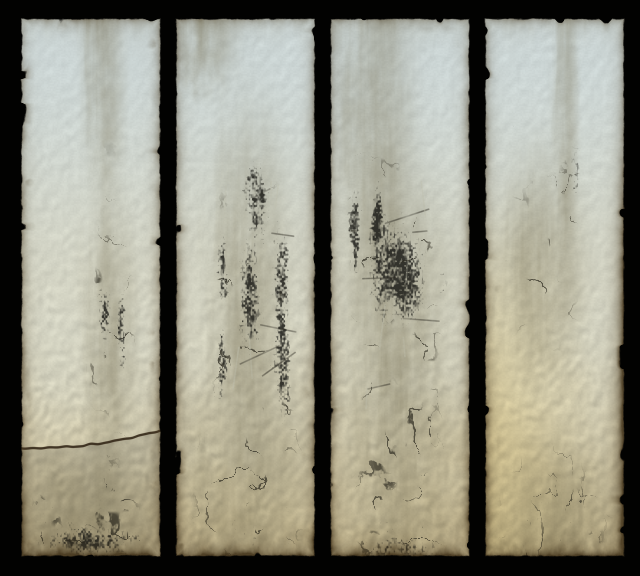
A WebGL 2 fragment shader for this texture:

```glsl
#version 300 es
precision highp float;

uniform vec2 u_resolution;
out vec4 outColor;

// Stains as centre.xy, radius.xy
const vec4 FILM[12] = vec4[12](
  vec4(.180, .86, .030, .17), vec4(.190, .42, .040, .20), vec4(.150, .10, .090, .09),
  vec4(.350, .93, .050, .08), vec4(.430, .56, .060, .22), vec4(.430, .17, .090, .18),
  vec4(.650, .82, .060, .18), vec4(.690, .51, .075, .17), vec4(.695, .20, .080, .19),
  vec4(.982, .82, .018, .20), vec4(.945, .54, .060, .16), vec4(.960, .10, .090, .12));
const vec4 SOOT[12] = vec4[12](
  vec4(.181, .45, .010, .050), vec4(.211, .42, .006, .070), vec4(.445, .645, .018, .06),
  vec4(.386, .53, .009, .060), vec4(.434, .49, .018, .080), vec4(.488, .51, .014, .080),
  vec4(.491, .36, .014, .075), vec4(.386, .36, .008, .060), vec4(.617, .61, .010, .065),
  vec4(.654, .64, .010, .050), vec4(.672, .54, .030, .085), vec4(.712, .51, .024, .075));

float hash(vec2 p) {
  return fract(sin(dot(p, vec2(127.1, 311.7))) * 43758.5453);
}

float noise(vec2 p) {
  vec2 i = floor(p), f = fract(p);
  f = f * f * (3.0 - 2.0 * f);
  return mix(mix(hash(i), hash(i + vec2(1, 0)), f.x),
             mix(hash(i + vec2(0, 1)), hash(i + vec2(1, 1)), f.x), f.y);
}

float fbm(vec2 p) {
  float sum = 0.0, amp = 0.53;
  for (int i = 0; i < 4; i++) {
    sum += amp * noise(p);
    p = mat2(1.6, 1.2, -1.2, 1.6) * p + 7.3;
    amp *= 0.5;
  }
  return sum;
}

float blot(vec2 p, vec4 s) {
  vec2 d = (p - s.xy) / s.zw;
  float r = dot(d, d);
  return exp(-r * (0.45 + 0.35 * r));
}

float segment(vec2 p, vec2 a, vec2 b) {
  vec2 pa = p - a, ba = b - a;
  return length(pa - ba * clamp(dot(pa, ba) / dot(ba, ba), 0.0, 1.0));
}

void main() {
  vec2 p = gl_FragCoord.xy / u_resolution.y;
  float px = 1.0 / u_resolution.y;

  // Four repeated panes with chipped edges
  float pane = clamp(floor((p.x - 0.0236) / 0.2684), 0.0, 3.0);
  vec2 q = vec2(p.x - 0.1577 - 0.2684 * pane, p.y - 0.5008);
  vec2 e = abs(q) - vec2(0.1198, 0.4658);
  float d = max(e.x, e.y);
  d += (fbm(p * 80.0) - 0.5) * 0.004 + 0.007 * smoothstep(0.80, 0.95, noise(p * 38.0));
  float inside = 1.0 - smoothstep(-px, px, d);

  // Glass tint: cool above, warm below
  vec3 col = mix(vec3(0.83, 0.83, 0.765), vec3(0.80, 0.84, 0.84), smoothstep(0.45, 0.95, p.y));
  col = mix(vec3(0.78, 0.73, 0.58), col, smoothstep(0.0, 0.48, p.y + 0.12 * (fbm(p * 9.0) - 0.5)));
  float amber = step(2.5, pane) * smoothstep(0.72, 0.25, p.y) * smoothstep(0.10, -0.13, q.x);
  col = mix(col, vec3(0.82, 0.75, 0.53), 0.65 * amber);

  // Hammered relief
  vec2 g = p * vec2(95.0, 80.0) + 1.5 * fbm(p * 30.0);
  float relief = noise(g) - noise(g + vec2(0.35, -0.45));
  col *= 1.0 + relief * mix(0.17, 0.06, smoothstep(0.05, 0.7, p.y));

  // Brown film running down in streaks
  float streak = fbm(p * vec2(60.0, 5.0));
  float mottle = fbm(p * vec2(48.0, 30.0));
  vec2 w = p + vec2(0.018, 0.06) * (vec2(streak, mottle) - 0.5);
  float film = 0.0, soot = 0.0;
  for (int i = 0; i < 12; i++) {
    film += blot(w, FILM[i]);
    soot += blot(p + vec2(0.012, 0.05) * (vec2(mottle, streak) - 0.5), SOOT[i]);
  }
  float top = exp((p.y - 0.9666) / 0.025);
  float base = exp((0.035 - p.y) / 0.03);
  float dirt = film * (0.15 + streak + 0.6 * mottle) + 0.9 * top * streak;
  col = mix(col, vec3(0.46, 0.43, 0.32), clamp(0.36 * dirt, 0.0, 0.75));

  // Grainy soot, plus the sooty foot of the panes
  float grain = 0.5 * noise(p * vec2(330.0, 260.0)) + 0.55 * fbm(p * vec2(120.0, 55.0));
  soot = min(soot, 1.15) + 0.25 * film * smoothstep(0.2, 0.05, p.y);
  soot += 0.8 * blot(p, vec4(0.165, 0.060, 0.08, 0.02)) + 0.7 * blot(p, vec4(0.69, 0.045, 0.06, 0.02));
  soot += 0.5 * blot(p, vec4(0.77, 0.49, 0.012, 0.05)) + 0.5 * blot(p, vec4(1.0, 0.71, 0.008, 0.06));
  float specks = smoothstep(0.38, 0.82, soot * 0.62 + grain - 0.5);
  col = mix(col, vec3(0.11, 0.11, 0.095), 0.85 * specks);

  // Hairline crazing within the dirty areas
  vec2 h = p * vec2(34.0, 27.0) + 1.6 * vec2(mottle, fbm(p * 40.0 + 5.0));
  float hair = 1.0 - smoothstep(0.01, 0.045, abs(noise(h) - 0.5));
  hair *= smoothstep(0.52, 0.72, noise(p * 31.0 + 9.0)) * smoothstep(0.3, 0.9, film + soot);
  col = mix(col, vec3(0.17, 0.16, 0.12), 0.7 * hair * smoothstep(0.8, 0.6, p.y));

  // Scattered straight scratches, pale or dark
  for (int i = 0; i < 20; i++) {
    float k = float(i);
    vec2 c = vec2(mix(0.44, 0.69, mod(k, 2.0)) + 0.12 * (hash(vec2(k, 1)) - 0.5),
                  mix(0.30, 0.69, hash(vec2(k, 2))));
    float a = mod(k, 4.0) < 2.0 ? 1.57 + 0.3 * (hash(vec2(k, 3)) - 0.5) : 0.9 * hash(vec2(k, 4)) - 0.25;
    vec2 r = vec2(cos(a), sin(a)) * mix(0.012, 0.04, hash(vec2(k, 5)));
    float line = 1.0 - smoothstep(0.0, 0.0009 + px, segment(p, c - r, c + r));
    vec3 ink = mod(k, 4.0) < 2.0 ? vec3(0.74, 0.74, 0.67) : vec3(0.16, 0.15, 0.12);
    col = mix(col, ink, 0.5 * line * (0.3 + mottle));
  }

  // Long curved crack across the first pane
  float t = clamp((p.x - 0.038) / 0.24, 0.0, 1.0);
  float crack = p.y - 0.222 - 0.030 * pow(t, 2.2) - 0.003 * (noise(vec2(p.x * 70.0, 3.0)) - 0.5);
  float first = step(pane, 0.5);
  col *= 1.0 - first * 0.10 * smoothstep(0.002, -0.002, crack);
  col = mix(col, vec3(0.20, 0.15, 0.09), first * 0.9 * (1.0 - smoothstep(0.0008, 0.0016 + px, abs(crack))));

  // Grimy rim, heavier toward the foot and the last pane
  float rim = exp(min(d, 0.0) / 0.008) * (0.35 + 0.9 * mottle) * mix(0.85, 0.45, p.y);
  rim += 0.55 * base * mottle;
  rim += 0.5 * step(2.5, pane) * exp((q.x - 0.1198) / 0.012) * smoothstep(0.9, 0.3, p.y);
  col = mix(col, vec3(0.27, 0.21, 0.11), clamp(rim, 0.0, 0.9));

  col *= 0.985 + 0.03 * noise(p * 400.0);
  outColor = vec4(mix(vec3(0.008, 0.008, 0.004), col, inside), 1.0);
}
```
